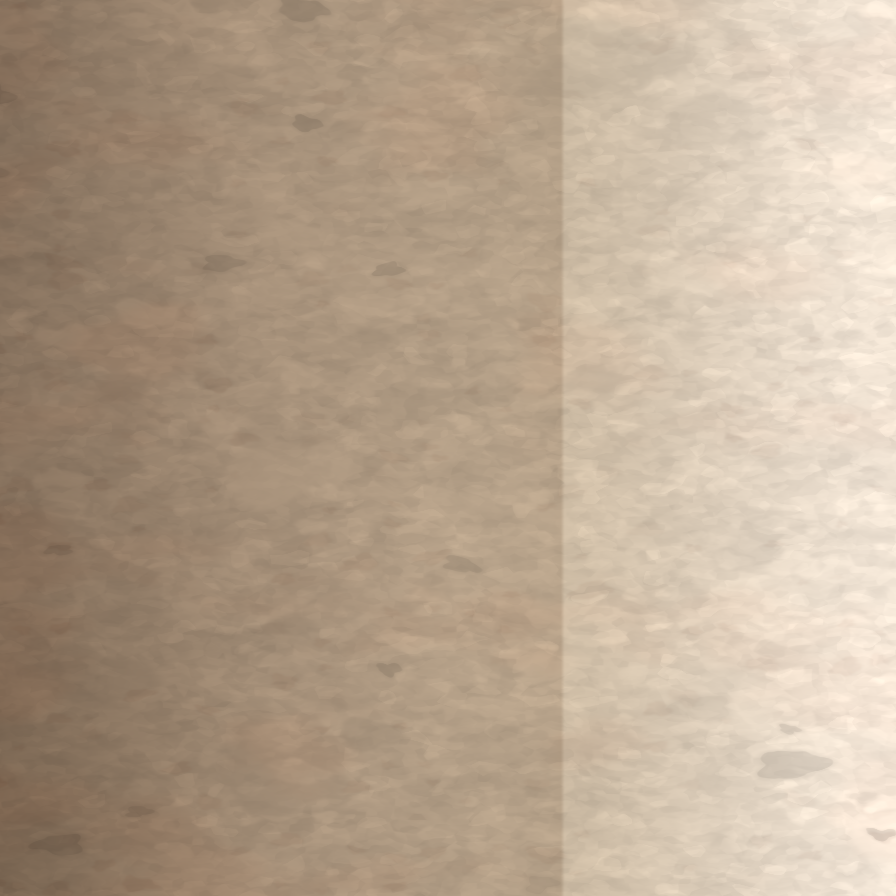
A Shadertoy shader for this texture:

```glsl
// Beige conglomerate stone slab, lit from the right and crossed by a vertical shadow edge.

vec3 hash3(vec2 p) {
    vec3 q = fract(p.xyx * vec3(0.1031, 0.1030, 0.0973));
    q += dot(q, q.yxz + 33.33);
    return fract((q.xxy + q.yzz) * q.zyx);
}

float valueNoise(vec2 p) {
    vec2 cell = floor(p), f = fract(p);
    f = f * f * (3.0 - 2.0 * f);
    float low = mix(hash3(cell).x, hash3(cell + vec2(1, 0)).x, f.x);
    float high = mix(hash3(cell + vec2(0, 1)).x, hash3(cell + vec2(1, 1)).x, f.x);
    return mix(low, high, f.y);
}

float fbm(vec2 p) {
    float sum = 0.0, gain = 0.5;
    for (int i = 0; i < 4; i++) {
        sum += gain * valueNoise(p);
        p = mat2(1.6, 1.2, -1.2, 1.6) * p + 7.3;
        gain *= 0.5;
    }
    return sum;
}

// Packed fragments: soft-edged Voronoi cells, each with its own tone in -1..1.
float fragments(vec2 p) {
    vec2 cell = floor(p);
    float toneSum = 0.0, weightSum = 0.0;
    for (int y = -1; y <= 1; y++)
    for (int x = -1; x <= 1; x++) {
        vec2 id = cell + vec2(x, y);
        vec3 rnd = hash3(id + 51.0);
        vec2 d = p - id - rnd.xy;
        float weight = exp(-16.0 * dot(d, d));
        toneSum += weight * (2.0 * rnd.z - 1.0);
        weightSum += weight;
    }
    return toneSum / (weightSum + 1e-6);
}

// Scattered flat pebbles: x is the signed tone, y is a thin pale rim.
vec2 pebbles(vec2 p, float density, float softness) {
    vec2 cell = floor(p), result = vec2(0);
    for (int y = -1; y <= 1; y++)
    for (int x = -1; x <= 1; x++) {
        vec2 id = cell + vec2(x, y);
        vec3 place = hash3(id + 113.0), look = hash3(id + 271.0);
        if (place.z > density) continue;
        vec2 d = p - id - 0.2 - 0.6 * place.xy;
        d.y += (look.x - 0.5) * 0.5 * d.x;
        float size = mix(0.18, 0.5, look.y * look.y);
        float angle = atan(d.y, d.x);
        float outline = size * (1.0 + 0.16 * cos(3.0 * angle + 6.28 * look.x)
                                    + 0.09 * cos(5.0 * angle + 6.28 * look.z));
        float dist = length(d) - outline;
        float inside = 1.0 - smoothstep(-softness, softness, dist);
        float tone = sign(look.z - 0.48) * mix(0.35, 1.0, place.x);
        result.x = mix(result.x, tone, inside);
        result.y = max(result.y, exp(-pow(dist / softness, 2.0)) * step(0.55, look.x));
    }
    return result;
}

// Light falloff on either side of the shadow edge.
vec3 lighting(vec2 uv) {
    vec3 shade = mix(vec3(0.495, 0.415, 0.340), vec3(0.635, 0.550, 0.462),
                     smoothstep(-0.16, 0.34, uv.x));
    shade = mix(shade, vec3(0.715, 0.635, 0.540), smoothstep(0.16, 0.62, uv.x));
    shade -= 0.045 * (1.0 - smoothstep(0.0, 0.45, uv.x)) * (1.0 - smoothstep(0.0, 0.6, uv.y));
    vec3 lit = mix(vec3(0.785, 0.715, 0.620), vec3(0.935, 0.885, 0.825),
                   smoothstep(0.54, 1.02, uv.x));
    lit += 0.03 * smoothstep(0.8, 1.0, uv.x) * (1.0 - smoothstep(0.1, 0.6, uv.y));
    return mix(shade, lit, smoothstep(0.625, 0.631, uv.x));
}

void mainImage(out vec4 fragColor, in vec2 fragCoord) {
    vec2 uv = fragCoord / iResolution.xy;

    // Uneven bedding bends the grain slightly.
    vec2 warp = vec2(fbm(uv * 22.0), fbm(uv * 22.0 + 40.0)) - 0.47;
    vec2 p = uv + warp * vec2(0.022, 0.012);

    // Matrix of horizontal fragments, from coarse to fine.
    float grain = 0.30 * fragments(p * vec2(17, 40))
                + 0.38 * fragments(p * vec2(36, 82) + 19.0)
                + 0.34 * fragments(p * vec2(75, 150) + 37.0);
    grain += 0.5 * (fbm(uv * vec2(60, 170)) - 0.47);
    float flecks = smoothstep(0.45, 0.85, fragments(p * vec2(42, 88) + 83.0));

    // Pebbles in three sizes.
    vec2 large = pebbles(p * vec2(5.5, 11), 0.26, 0.045);
    vec2 medium = pebbles(p * vec2(11, 25) + 23.0, 0.30, 0.07);
    vec2 small = pebbles(p * vec2(24, 52) + 61.0, 0.36, 0.11);

    float cover = 1.0 - 0.55 * max(abs(large.x), abs(medium.x));
    float tone = 0.052 * grain * cover + 0.026 * flecks * cover - 0.004;
    tone += 0.026 * large.x + 0.036 * medium.x + 0.032 * small.x;
    tone -= 0.050 * smoothstep(0.72, 0.95, -medium.x);
    tone += 0.010 * (large.y + medium.y);

    // Broad clouds and rusty stains.
    float cloud = fbm(uv * vec2(4, 7) + 5.0) - 0.47;
    float rust = smoothstep(0.45, 0.7, fbm(uv * vec2(6, 13) + 90.0));
    rust += 0.6 * smoothstep(0.2, 0.8, -small.x);

    vec3 color = lighting(uv) * (1.0 + 1.25 * tone + 0.07 * cloud);
    color += rust * vec3(0.004, -0.009, -0.012);
    fragColor = vec4(clamp(color, 0.0, 1.0), 1.0);
}
```
